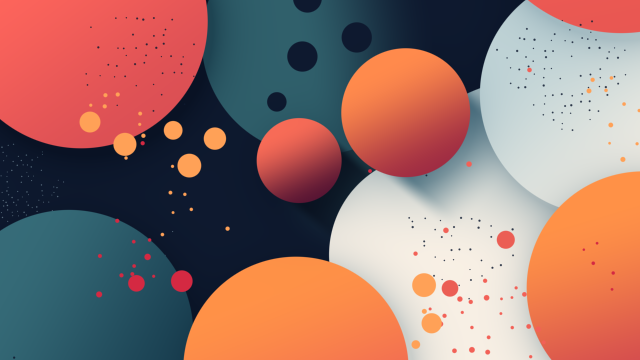
Give the GLSL for this background, as a WebGL 2 fragment shader.

```glsl
#version 300 es
precision highp float;
uniform vec2 u_resolution;
out vec4 fragColor;

const vec3 NAVY = vec3(0.055, 0.10, 0.185);
const vec3 TEAL = vec3(0.21, 0.42, 0.47);
const vec3 DEEP_TEAL = vec3(0.10, 0.25, 0.32);
const vec3 CREAM = vec3(0.98, 0.945, 0.90);
const vec3 MIST = vec3(0.70, 0.77, 0.78);
const vec3 CORAL = vec3(1.0, 0.40, 0.36);
const vec3 ORANGE = vec3(1.0, 0.57, 0.28);
const vec3 AMBER = vec3(1.0, 0.63, 0.34);
const vec3 RED = vec3(0.83, 0.16, 0.26);
const vec3 PLUM = vec3(0.34, 0.08, 0.20);

vec2 hash2(vec2 p) {
  vec2 q = vec2(dot(p, vec2(127.1, 311.7)), dot(p, vec2(269.5, 183.3)));
  return fract(sin(q) * 43758.5);
}

// Shapes are circles: centre in xy, radius in z
float circle(vec2 p, vec3 shape) {
  return length(p - shape.xy) - shape.z;
}

float cover(float d, float pixel) {
  return 1.0 - smoothstep(-pixel, pixel, d);
}

vec3 spot(vec3 base, vec2 p, vec3 shape, vec3 tint, float pixel) {
  return mix(base, tint, cover(circle(p, shape), pixel));
}

// Disc with a linear shade along dir, and a soft halo behind it
vec3 disc(vec3 base, vec2 p, vec3 shape, vec3 light, vec3 dark, vec2 dir, float halo, float pixel) {
  float away = max(circle(p - vec2(0.015, -0.02), shape), 0.0);
  base = mix(base, base * vec3(0.45, 0.58, 0.66), halo * exp(-away / 0.05));
  float t = smoothstep(-0.8, 1.1, dot(p - shape.xy, normalize(dir)) / shape.z);
  return spot(base, p, shape, mix(light, dark, t), pixel);
}

// Long shadow, cast down and to the right
float castShadow(vec2 p, vec3 shape, float reach) {
  vec2 dir = normalize(vec2(0.76, -0.65));
  vec2 q = p - shape.xy;
  float along = dot(q, dir);
  float side = abs(q.x * dir.y - q.y * dir.x);
  return smoothstep(shape.z, shape.z * 0.7, side) * step(0.0, along)
       * (1.0 - smoothstep(shape.z * 0.5, shape.z + reach, along));
}

// Cellular specks inside a soft ellipse: region is centre, radii
float specks(vec2 p, vec4 region, float cell, float size, float density, float pixel) {
  vec2 id = floor(p / cell);
  vec2 place = hash2(id + region.xy);
  vec2 kind = hash2(id + region.zw + 17.0);
  vec2 centre = (id + 0.5 + (place - 0.5) * 0.6) * cell;
  float chance = density * (1.0 - smoothstep(0.5, 1.0, length((centre - region.xy) / region.zw)));
  float radius = size * mix(0.45, 1.0, kind.y);
  return step(kind.x, chance) * cover(length(p - centre) - radius, pixel);
}

void main() {
  vec2 p = gl_FragCoord.xy / u_resolution.y;
  float px = 0.75 / u_resolution.y;
  vec3 smallBall = vec3(0.831, 0.554, 0.118);
  vec3 largeBall = vec3(1.127, 0.687, 0.179);

  // Night ground and the teal glow between the balls
  vec3 col = NAVY;
  col = mix(col, TEAL * 0.65, 0.8 * (1.0 - smoothstep(0.02, 0.25, length(p - vec2(0.98, 0.52)))));
  col = mix(col, vec3(0.6, 0.7, 0.75), 0.6 * specks(p, vec4(0.02, 0.46, 0.19, 0.16), 0.014, 0.0018, 0.5, px));

  // Upper teal disc with its dark holes
  vec3 upperTeal = mix(TEAL * 0.9, NAVY, smoothstep(0.84, 1.24, p.x + 0.2 * (p.y - 0.8)));
  col = disc(col, p, vec3(0.88, 0.889, 0.32), upperTeal, upperTeal, vec2(1.0, 0.0), 0.0, px);
  col = spot(col, p, vec3(0.854, 1.005, 0.04), NAVY, px);
  col = spot(col, p, vec3(0.991, 0.896, 0.042), NAVY, px);
  col = spot(col, p, vec3(0.840, 0.843, 0.042), NAVY, px);
  col = spot(col, p, vec3(0.769, 0.717, 0.027), NAVY, px);
  col = mix(col, NAVY * 0.7, 0.9 * castShadow(p, smallBall, 0.22));

  // Left discs
  col = disc(col, p, vec3(0.225, 0.94, 0.352), CORAL, vec3(0.86, 0.31, 0.33), vec2(0.6, -0.8), 0.7, px);
  col = disc(col, p, vec3(0.192, 0.072, 0.345), TEAL, DEEP_TEAL, vec2(0.9, -0.5), 0.4, px);

  // Pale sheet: three joined circles
  float sheet = min(circle(p, vec3(1.192, 0.292, 0.278)), circle(p, vec3(1.481, 0.35, 0.431)));
  sheet = min(sheet, circle(p, vec3(1.296, 0.118, 0.208)));
  vec3 paper = mix(CREAM, MIST, smoothstep(0.25, 0.75, p.y + 0.12 * (p.x - 1.3)));
  paper = mix(paper, vec3(0.25, 0.42, 0.49), 0.85 * castShadow(p, largeBall, 0.15));
  col = mix(col, paper, cover(sheet, px));

  // Right discs
  col = disc(col, p, vec3(1.667, 0.738, 0.334), MIST * 1.08, CREAM, vec2(0.6, -0.7), 0.35, px);
  col = disc(col, p, vec3(1.725, 1.318, 0.41), CORAL, vec3(0.91, 0.34, 0.32), vec2(0.2, -1.0), 0.3, px);
  col = disc(col, p, vec3(1.787, 0.2, 0.324), ORANGE, vec3(0.80, 0.25, 0.31), vec2(0.3, -1.0), 0.4, px);

  // Lower disc and the two balls
  col = disc(col, p, vec3(0.822, -0.026, 0.313), ORANGE, vec3(0.92, 0.35, 0.34), vec2(0.35, -0.9), 0.35, px);
  col = disc(col, p, smallBall, vec3(0.97, 0.42, 0.34), PLUM, vec2(0.4, -0.9), 0.3, px);
  col = disc(col, p, largeBall, vec3(1.0, 0.54, 0.30), vec3(0.62, 0.17, 0.26), vec2(0.45, -0.9), 0.2, px);

  // Fine dark specks
  float fine = specks(p, vec4(0.40, 0.83, 0.19, 0.17), 0.026, 0.003, 0.5, px);
  fine = max(fine, specks(p, vec4(1.57, 0.80, 0.21, 0.18), 0.025, 0.003, 0.65, px));
  fine = max(fine, specks(p, vec4(1.29, 0.30, 0.20, 0.17), 0.027, 0.003, 0.5, px));
  col = mix(col, NAVY, 0.85 * fine);

  // Warm confetti
  float amber = specks(p, vec4(0.50, 0.46, 0.25, 0.22), 0.055, 0.007, 0.35, px);
  amber = max(amber, specks(p, vec4(0.31, 0.67, 0.11, 0.10), 0.045, 0.007, 0.6, px));
  amber = max(amber, specks(p, vec4(1.70, 0.67, 0.18, 0.20), 0.045, 0.007, 0.5, px));
  amber = max(amber, specks(p, vec4(1.26, 0.11, 0.16, 0.12), 0.06, 0.012, 0.4, px));
  col = mix(col, AMBER, amber);
  float red = specks(p, vec4(0.35, 0.28, 0.19, 0.15), 0.05, 0.009, 0.6, px);
  red = max(red, specks(p, vec4(1.70, 0.24, 0.12, 0.16), 0.042, 0.006, 0.45, px));
  col = mix(col, RED, red);
  col = mix(col, CORAL * 0.95, specks(p, vec4(1.36, 0.11, 0.20, 0.18), 0.038, 0.008, 0.55, px));

  // Larger accents
  col = spot(col, p, vec3(0.250, 0.661, 0.029), AMBER, px);
  col = spot(col, p, vec3(0.347, 0.599, 0.032), AMBER, px);
  col = spot(col, p, vec3(0.481, 0.638, 0.026), AMBER, px);
  col = spot(col, p, vec3(0.597, 0.615, 0.031), AMBER, px);
  col = spot(col, p, vec3(0.526, 0.540, 0.033), AMBER, px);
  col = spot(col, p, vec3(0.505, 0.219, 0.030), RED, px);
  col = spot(col, p, vec3(0.379, 0.213, 0.023), RED, px);
  col = spot(col, p, vec3(1.178, 0.208, 0.033), AMBER, px);
  col = spot(col, p, vec3(1.199, 0.102, 0.028), AMBER, px);
  col = spot(col, p, vec3(1.250, 0.199, 0.023), CORAL * 0.92, px);
  col = spot(col, p, vec3(1.405, 0.334, 0.025), CORAL * 0.92, px);
  fragColor = vec4(col, 1.0);
}
```
